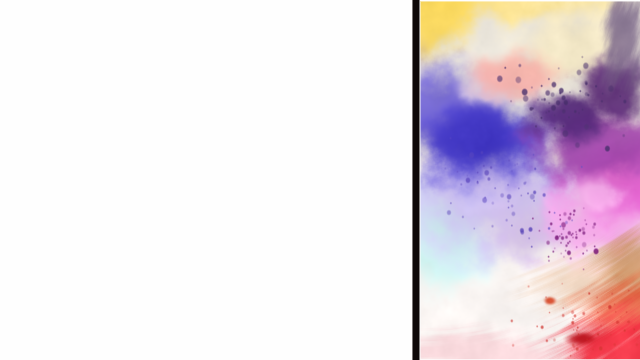
Give the GLSL for this background, as a Shadertoy shader.

```glsl
// White wall, a thin black bar and a tall panel of splashed watercolour powder.

float hash(vec2 p) {
    vec3 q = fract(p.xyx * vec3(0.1031, 0.103, 0.0973));
    q += dot(q, q.yzx + 33.33);
    return fract((q.x + q.y) * q.z);
}

float noise(vec2 p) {
    vec2 i = floor(p), f = fract(p);
    f *= f * (3.0 - 2.0 * f);
    return mix(mix(hash(i), hash(i + vec2(1, 0)), f.x),
               mix(hash(i + vec2(0, 1)), hash(i + vec2(1, 1)), f.x), f.y);
}

float fbm(vec2 p) {
    float sum = 0.0, amp = 0.5;
    for (int i = 0; i < 5; i++) {
        sum += amp * noise(p);
        p = mat2(1.6, 1.2, -1.2, 1.6) * p + 7.3;
        amp *= 0.5;
    }
    return sum;
}

// Lays a soft elliptical wash with a ragged edge over the paint.
void wash(inout vec3 paint, vec2 p, float grain, vec2 centre, vec2 radius, vec3 tint, float strength) {
    vec2 d = (p - centre) / radius;
    float mask = exp(-dot(d, d));
    mask = smoothstep(0.08, 0.85, mask + (grain - 0.5) * 0.7 * smoothstep(0.0, 0.25, mask));
    paint = mix(paint, tint, mask * strength);
}

// Scatters small droplets, densest at the centre of the cluster.
void splatter(inout vec3 paint, vec2 p, vec2 centre, vec2 spread, float size, vec3 tint, float seed) {
    float soft = 1.0 / iResolution.y;
    for (float i = 0.0; i < 60.0; i++) {
        vec2 id = vec2(i * 3.7 + 1.0, seed);
        vec2 offset = vec2(hash(id) + hash(id + 11.0), hash(id + 23.0) + hash(id + 37.0)) - 1.0;
        float radius = size * mix(0.25, 1.0, pow(hash(id + 51.0), 4.0));
        float d = length((p - centre - offset * spread) * vec2(1.0, 0.85)) - radius;
        paint = mix(paint, tint, smoothstep(soft, -soft, d) * mix(0.3, 0.85, hash(id + 67.0)));
    }
}

vec3 powder(vec2 p) {
    float grain = fbm(p * 16.0 + 3.0);
    vec2 w = p + 0.09 * (vec2(fbm(p * 7.0), fbm(p * 7.0 + 19.0)) - 0.5);
    vec3 c = mix(vec3(0.99, 0.97, 0.96), vec3(0.93, 0.91, 0.87), smoothstep(0.4, 0.7, p.y));

    // Yellow and peach sky
    wash(c, w, grain, vec2(0.25, 1.00), vec2(0.33, 0.06), vec3(0.98, 0.88, 0.54), 0.9);
    wash(c, w, grain, vec2(0.02, 0.97), vec2(0.15, 0.10), vec3(0.97, 0.83, 0.32), 0.9);
    wash(c, w, grain, vec2(0.42, 0.87), vec2(0.15, 0.11), vec3(0.96, 0.91, 0.76), 0.8);

    // Lavender haze and pale cyan
    wash(c, w, grain, vec2(0.04, 0.34), vec2(0.17, 0.15), vec3(0.80, 0.96, 0.95), 0.9);
    wash(c, w, grain, vec2(0.23, 0.45), vec2(0.28, 0.15), vec3(0.80, 0.74, 0.94), 0.9);
    wash(c, w, grain, vec2(0.32, 0.35), vec2(0.13, 0.07), vec3(0.83, 0.74, 0.92), 0.8);

    // Blue cloud
    wash(c, w, grain, vec2(0.03, 0.69), vec2(0.14, 0.15), vec3(0.46, 0.41, 0.83), 0.95);
    wash(c, w, grain, vec2(0.18, 0.60), vec2(0.21, 0.13), vec3(0.38, 0.33, 0.82), 0.95);
    wash(c, w, grain, vec2(0.17, 0.60), vec2(0.14, 0.09), vec3(0.22, 0.18, 0.75), 0.8);
    wash(c, w, grain, vec2(0.21, 0.74), vec2(0.11, 0.05), vec3(0.88, 0.82, 0.88), 0.8);
    wash(c, w, grain, vec2(0.27, 0.78), vec2(0.11, 0.07), vec3(0.96, 0.67, 0.64), 0.85);

    // Magenta cloud under a dark violet plume
    wash(c, w, grain, vec2(0.52, 0.39), vec2(0.20, 0.13), vec3(0.97, 0.66, 0.92), 0.95);
    wash(c, w, grain, vec2(0.57, 0.49), vec2(0.16, 0.11), vec3(0.88, 0.36, 0.80), 0.9);
    wash(c, w, grain, vec2(0.51, 0.59), vec2(0.18, 0.10), vec3(0.62, 0.26, 0.66), 0.9);
    wash(c, w, grain, vec2(0.42, 0.67), vec2(0.10, 0.06), vec3(0.31, 0.14, 0.46), 0.9);
    wash(c, w, grain, vec2(0.54, 0.75), vec2(0.12, 0.08), vec3(0.34, 0.15, 0.45), 0.9);
    wash(c, w, grain, vec2(0.49, 0.45), vec2(0.07, 0.05), vec3(0.99, 0.82, 0.96), 0.6);
    float spray = fbm(vec2(p.x * 38.0 - p.y * 12.0, p.y * 9.0));
    wash(c, w, spray, vec2(0.57, 0.89), vec2(0.07, 0.13), vec3(0.46, 0.38, 0.52), 0.8);

    // Red and tan foot, brushed along a rising curve
    float sweep = p.y - 0.6 * p.x * p.x;
    float bristle = fbm(vec2(p.x * 5.0, sweep * 70.0));
    wash(c, w, bristle, vec2(0.18, 0.01), vec2(0.32, 0.06), vec3(0.98, 0.83, 0.85), 0.8);
    wash(c, p, bristle, vec2(0.50, 0.21), vec2(0.19, 0.08), vec3(0.94, 0.82, 0.72), 0.8);
    wash(c, p, bristle, vec2(0.61, 0.26), vec2(0.12, 0.09), vec3(0.81, 0.58, 0.38), 0.8);
    wash(c, p, bristle, vec2(0.60, 0.13), vec2(0.15, 0.09), vec3(0.92, 0.42, 0.28), 0.9);
    wash(c, w, bristle, vec2(0.57, 0.03), vec2(0.19, 0.10), vec3(0.95, 0.19, 0.26), 0.95);
    wash(c, p, grain, vec2(0.36, 0.165), vec2(0.018, 0.012), vec3(0.85, 0.28, 0.15), 0.9);
    wash(c, p, grain, vec2(0.45, 0.06), vec2(0.045, 0.02), vec3(0.75, 0.08, 0.12), 0.9);

    // Droplets
    splatter(c, p, vec2(0.41, 0.34), vec2(0.11, 0.10), 0.007, vec3(0.48, 0.10, 0.48), 5.0);
    splatter(c, p, vec2(0.40, 0.72), vec2(0.19, 0.15), 0.008, vec3(0.28, 0.18, 0.42), 91.0);
    splatter(c, p, vec2(0.24, 0.46), vec2(0.22, 0.18), 0.007, vec3(0.38, 0.30, 0.75), 143.0);
    splatter(c, p, vec2(0.47, 0.10), vec2(0.24, 0.13), 0.006, vec3(0.82, 0.20, 0.18), 211.0);
    return c + (grain - 0.5) * 0.10;
}

void mainImage(out vec4 fragColor, in vec2 fragCoord) {
    vec2 p = fragCoord / iResolution.y;
    float soft = 0.7 / iResolution.y;
    vec3 color = vec3(0.996);

    // Panel with a narrow white margin
    if (p.x > 1.16) {
        float inside = smoothstep(-soft, soft, min(p.x - 1.168, min(0.996 - p.y, p.y - 0.002)));
        color = mix(color, powder(p - vec2(1.167, 0.0)), inside);
    }

    // Black bar
    float bar = abs(p.x - 1.1555) - 0.0098;
    color = mix(color, vec3(0.05, 0.03, 0.03), smoothstep(soft, -soft, bar));
    fragColor = vec4(clamp(color, 0.0, 1.0), 1.0);
}
```
